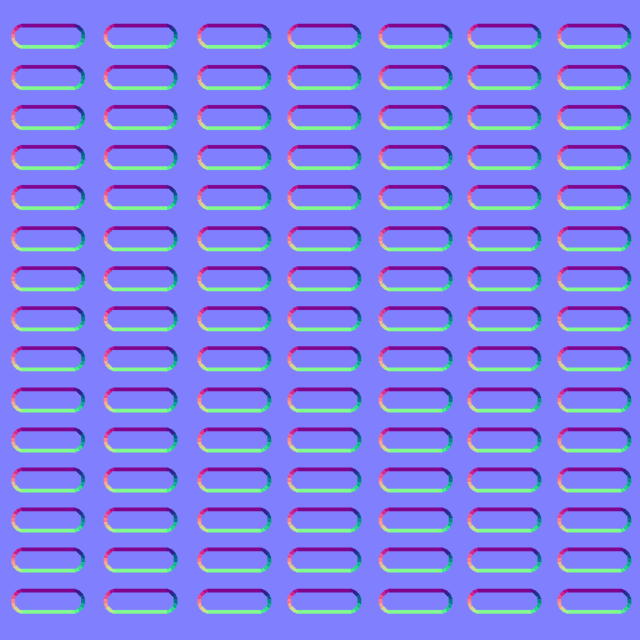
A Shadertoy shader for this texture map:

```glsl
// Normal map of a vented panel: 7 by 15 pill-shaped slots with bevelled rims.

const float PI = 3.14159265;
const float UNITS = 512.0;                  // layout units across the canvas
const int COLUMNS = 7;
const int ROWS = 15;
const float OUTER_RADIUS = 10.0;
const float INNER_RADIUS = 7.0;
const float HALF_STRAIGHT = 19.5;           // half length of the straight rim
const float OUTER_SIDES = 16.0;
const float INNER_SIDES = 8.0;
const vec3 FLAT_COLOUR = vec3(0.502, 0.502, 0.998);

float hash(vec3 p) {
    p = fract(p * vec3(0.1031, 0.1030, 0.0973));
    p += dot(p, p.yzx + 33.33);
    return fract((p.x + p.y) * p.z);
}

// Slot centres: the left columns sit wider apart, every third one is nudged.
float columnCentre(float i) {
    float nudge = mod(i, 3.0) == 1.0 ? 0.5 * (i - 2.0) : 0.0;
    return 43.5 + 72.0 * i - 2.5 * max(2.0 - i, 0.0) + nudge;
}

// Rows count down from the top, with an extra unit about every fourth row.
float rowCentre(float i) {
    return UNITS - (29.0 + 32.0 * i + floor(0.245 * i + 0.8));
}

// Index of the slot nearest to a point.
vec2 nearestSlot(vec2 p) {
    vec2 slot = vec2(0.0);
    vec2 best = vec2(UNITS);
    for (int i = 0; i < COLUMNS; i++) {
        float d = abs(p.x - columnCentre(float(i)));
        if (d < best.x) { best.x = d; slot.x = float(i); }
    }
    for (int i = 0; i < ROWS; i++) {
        float d = abs(p.y - rowCentre(float(i)));
        if (d < best.y) { best.y = d; slot.y = float(i); }
    }
    return slot;
}

// Angle of the polygon side that faces a given direction.
float facetAngle(vec2 v, float sides) {
    float stepAngle = 2.0 * PI / sides;
    return round(atan(v.y, v.x) / stepAngle) * stepAngle;
}

vec2 direction(float angle) {
    return vec2(cos(angle), sin(angle));
}

float polygonDistance(vec2 v, float sides, float radius) {
    return dot(v, direction(facetAngle(v, sides))) - radius;
}

float coverage(float d, float softness) {
    return clamp(0.5 - d / softness, 0.0, 1.0);
}

// Inward-tilted normal; curved facets vary a little from slot to slot.
vec3 bevelColour(vec2 v, vec2 slot) {
    float angle = facetAngle(v, OUTER_SIDES);
    float curved = smoothstep(0.2, 0.4, abs(cos(angle)));
    float facet = round(angle * OUTER_SIDES / (2.0 * PI)) + OUTER_SIDES;
    angle += curved * 0.24 * (hash(vec3(slot, facet)) - 0.5);
    return vec3(0.5 - 0.485 * direction(angle), 0.55);
}

void mainImage(out vec4 fragColor, in vec2 fragCoord) {
    vec2 p = fragCoord / iResolution.xy * UNITS;
    float softness = 1.2 * UNITS / min(iResolution.x, iResolution.y);

    // Offset from the slot's central spine
    vec2 slot = nearestSlot(p);
    vec2 v = p - vec2(columnCentre(slot.x), rowCentre(slot.y));
    v.x -= clamp(v.x, -HALF_STRAIGHT, HALF_STRAIGHT);
    v.y += 0.0001;                          // keeps the angle defined

    // Rim between the rounder outer edge and the octagonal inner edge
    float outer = coverage(polygonDistance(v, OUTER_SIDES, OUTER_RADIUS), softness);
    float inner = coverage(polygonDistance(v, INNER_SIDES, INNER_RADIUS), softness);
    float rim = outer * (1.0 - inner);

    fragColor = vec4(mix(FLAT_COLOUR, bevelColour(v, slot), rim), 1.0);
}
```
